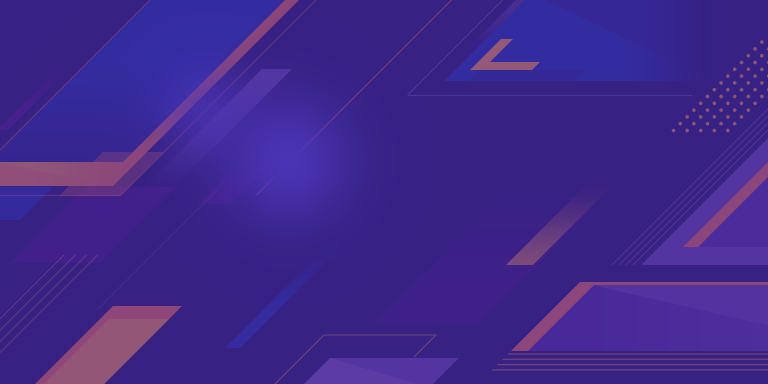
Reproduce this background procedurally as a Shadertoy shader.

```glsl
// Indigo backdrop of slanted 45-degree panels, copper bars, fine lines, dots and a soft glow.
#define GRID 384.0      // canvas height in layout units, y runs down
#define LINE_HALF 0.6   // half width of fine lines
#define DOT_GAP 13.6
#define DOT_RADIUS 1.8
#define GLOW_SIZE 62.0
#define FAR 2000.0      // beyond the canvas

const vec3 BASE   = vec3(0.215, 0.128, 0.515);
const vec3 GLOW   = vec3(0.305, 0.215, 0.74);
const vec3 BLUE   = vec3(0.20, 0.175, 0.64);
const vec3 VIOLET = vec3(0.275, 0.125, 0.56);
const vec3 LILAC  = vec3(0.36, 0.235, 0.645);
const vec3 PLUM   = vec3(0.285, 0.16, 0.60);
const vec3 COPPER = vec3(0.58, 0.35, 0.465);
const vec3 ROSE   = vec3(0.56, 0.28, 0.48);

vec3 col;      // colour so far
vec2 p;        // layout position
float s;       // constant along the 45-degree edges
float pixel;   // layout units per pixel

void lay(vec3 ink, float alpha) { col = mix(col, ink, alpha); }

float edge(float d) { return clamp(d / pixel + 0.5, 0.0, 1.0); }

float band(float v, float a, float b) { return edge(v - a) * edge(b - v); }

// Parallelogram with slanted sides s0, s1 and level sides y0, y1
float slant(float s0, float s1, float y0, float y1) {
    return edge((s - s0) * 0.707) * edge((s1 - s) * 0.707) * band(p.y, y0, y1);
}

float slantLine(float at, float y0, float y1) {
    float w = LINE_HALF * 1.414;
    return slant(at - w, at + w, y0, y1);
}

float levelLine(float y, float x0, float x1) {
    return band(p.y, y - LINE_HALF, y + LINE_HALF) * band(p.x, x0, x1);
}

// Evenly spaced lines across coordinate v
float hatch(float v, float first, float gap, float count) {
    float d = v - first - gap * clamp(round((v - first) / gap), 0.0, count - 1.0);
    return band(d, -LINE_HALF, LINE_HALF);
}

float glow(vec2 centre, float size) {
    vec2 d = (p - centre) / size;
    return exp(-dot(d, d));
}

void upperLeft() {
    float fade = mix(0.9, 0.4, smoothstep(60.0, 162.0, p.y));
    lay(BLUE, fade * slant(150.0, 286.0, -9.0, 162.0));
    lay(BLUE, 0.3 * hatch(s, 10.0, 6.0, 14.0));
    lay(VIOLET, slant(127.0, 138.0, 65.0, 130.0) * smoothstep(60.0, 115.0, p.y));
    lay(ROSE, 0.5 * slantLine(150.0, -9.0, FAR));
    lay(BLUE, 0.8 * slant(-9.0, 240.0, 187.0, 220.0));
    // Translucent sheets
    lay(VIOLET, 0.75 * slant(273.0, 363.0, 187.0, 263.0));
    lay(LILAC, 0.8 * slant(331.0, 361.0, 69.0, 205.0) * smoothstep(205.0, 60.0, p.y));
    lay(VIOLET, 0.75 * slant(402.0, 434.0, 140.0, 204.0) * smoothstep(140.0, 200.0, p.y));
    lay(ROSE, 0.4 * slant(255.0, 316.0, 152.0, 196.0));
    // Copper elbow
    vec3 elbow = mix(COPPER, ROSE, smoothstep(20.0, 130.0, p.x));
    float foot = slant(-9.0, 299.0, 162.0, 186.0);
    lay(elbow, 0.95 * max(slant(285.0, 299.0, -9.0, 163.0), foot));
    lay(ROSE, 0.5 * foot * edge(p.y - 163.0 - 0.2 * p.x));
    lay(ROSE, 0.45 * max(slantLine(316.0, -9.0, 195.0), levelLine(195.5, -9.0, 121.0)));
    // Long thin diagonals
    lay(ROSE, 0.75 * smoothstep(4.0, 18.0, abs(p.y - 165.0)) * slantLine(451.5, -9.0, 195.0));
    lay(LILAC, 0.3 * slantLine(407.0, 190.0, 310.0));
}

void upperRight() {
    float panel = slant(525.0, FAR, -9.0, 81.0) * smoothstep(730.0, 610.0, p.x);
    lay(BLUE, 0.9 * panel);
    lay(BASE, 0.35 * panel * edge((p.x - 545.0) * 0.48 - p.y));
    lay(BASE, 0.3 * slant(550.0, 655.0, 70.0, 81.0));
    lay(LILAC, 0.5 * slant(516.0, 525.0, -9.0, 55.0) * smoothstep(55.0, 0.0, p.y));
    lay(LILAC, 0.7 * max(slantLine(502.5, -9.0, 95.0), levelLine(95.5, 408.0, 692.0)));
    lay(COPPER, max(slant(540.0, 552.0, 39.0, 70.0), slant(540.0, 602.0, 62.0, 70.0)));
    // Diagonal dot lattice
    vec2 cell = vec2(s - 804.0, p.x - p.y - 543.0) / DOT_GAP;
    float d = length(cell - round(cell)) * DOT_GAP * 0.707;
    lay(COPPER, 0.9 * edge(DOT_RADIUS - d) * slant(798.0, 864.0, 37.0, 134.0));
}

void lowerRight() {
    lay(LILAC, 0.75 * hatch(s, 877.0, 7.0, 4.0) * band(p.y, 100.0, 265.0));
    lay(mix(PLUM, LILAC, 0.6), slant(906.0, FAR, -9.0, 265.0));
    lay(PLUM, 0.7 * slant(944.0, FAR, -9.0, 247.0));
    lay(ROSE, 0.95 * slant(930.0, 945.0, -9.0, 247.0));
    // Framed panel
    float sheen = 0.25 * smoothstep(550.0, 768.0, p.x);
    float wedge = edge((p.x - 597.0) * 0.23 - p.y + 286.0);
    lay(mix(PLUM, LILAC, mix(sheen, 0.55, wedge)), slant(862.0, FAR, 282.0, 351.0));
    lay(ROSE, 0.95 * max(slant(862.0, 879.0, 282.0, 351.0), slant(862.0, FAR, 282.0, 285.0)));
    lay(COPPER, 0.65 * hatch(p.y, 354.0, 5.3, 4.0) * edge(s - 862.0));
}

void lowerLeft() {
    lay(VIOLET, 0.55 * slant(698.0, 803.0, 190.0, 323.0) * smoothstep(185.0, 300.0, p.y));
    lay(COPPER, 0.75 * slant(771.0, 798.0, 175.0, 265.0) * smoothstep(175.0, 275.0, p.y));
    lay(BLUE, 0.85 * slant(573.0, 588.0, 235.0, 348.0) * smoothstep(235.0, 320.0, p.y));
    lay(COPPER, 0.5 * hatch(s, 319.0, 11.2, 4.0) * edge(p.y - 255.0));
    // Copper slab with a rose rim
    lay(ROSE, slant(419.0, 488.0, 306.0, FAR));
    lay(COPPER, 0.8 * slant(428.0, 488.0, 319.0, FAR));
    // Outlined lilac slab
    float frame = max(slantLine(659.0, 335.0, FAR), slantLine(771.0, 335.0, 357.0));
    lay(COPPER, 0.55 * max(frame, levelLine(335.0, 324.0, 436.0)));
    float shade = 0.4 * edge((p.x - 330.0) * 0.3 - p.y + 358.0);
    lay(mix(LILAC, PLUM, shade), slant(688.0, 817.0, 358.0, FAR));
}

void mainImage(out vec4 fragColor, in vec2 fragCoord) {
    pixel = GRID / iResolution.y;
    p = vec2(fragCoord.x, iResolution.y - fragCoord.y) * pixel;
    s = p.x + p.y;
    col = BASE;
    upperLeft(); upperRight(); lowerRight(); lowerLeft();
    lay(GLOW, 0.85 * glow(vec2(288.0, 160.0), GLOW_SIZE));
    lay(GLOW, 0.6 * glow(vec2(205.0, 112.0), GLOW_SIZE * 0.75));
    fragColor = vec4(col, 1.0);
}
```
